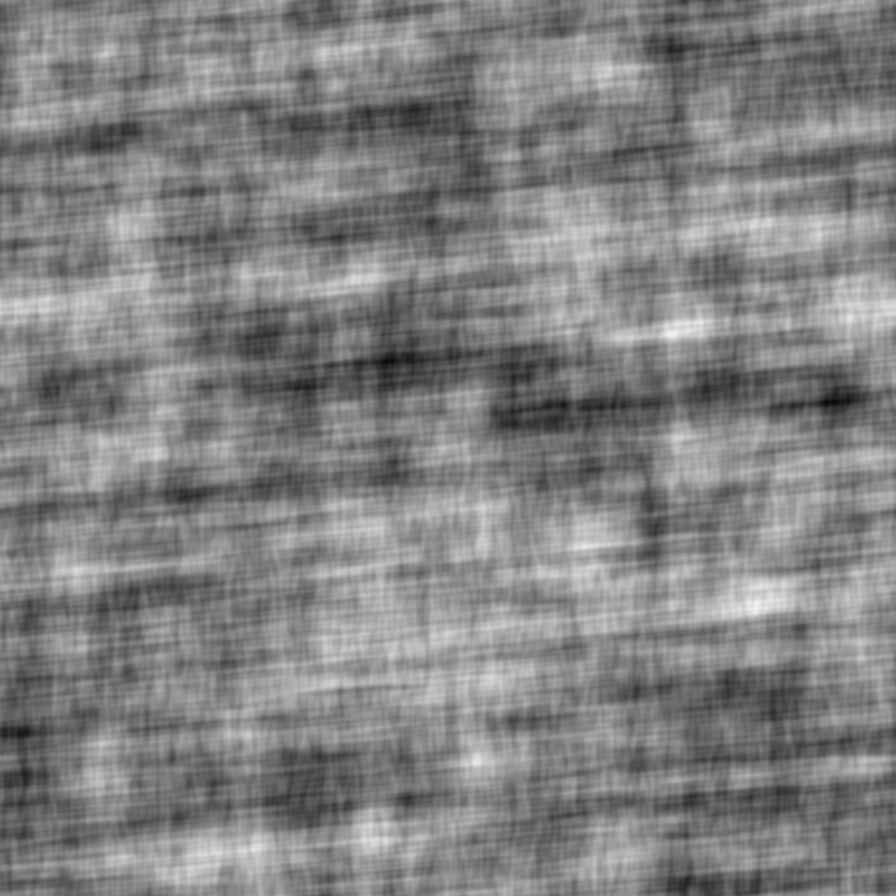
This texture is drawn by a Shadertoy shader. Its source:

```glsl
// Grey woven cloth: long slanted streaks crossed by fine upright threads, tiling.

const float MEAN_GREY = 0.506;
const float STREAK_CONTRAST = 0.27;
const float THREAD_CONTRAST = 0.155;
const float BLOTCH_CONTRAST = 0.21;
const float TAU = 6.2831853;

// Integer hash of a lattice cell, from 0 to 1
float hash(vec2 cell, float seed) {
    uvec3 h = uvec3(cell.x, cell.y, seed);
    uint n = h.x * 1597334677u ^ h.y * 3812015801u ^ h.z * 2798796415u;
    n = (n ^ (n >> 16)) * 2146121005u;
    n = (n ^ (n >> 15)) * 2221713035u;
    n ^= n >> 16;
    return float(n >> 8) / 16777216.0;
}

// Wraps a cell; each turn around x also shifts y, so slanted layers tile
vec2 wrapCell(vec2 cell, vec2 period, float skew) {
    float turn = floor((cell.x + 0.5) / period.x);
    cell += turn * vec2(-period.x, skew);
    return floor(vec2(cell.x + 0.5, mod(cell.y + 0.5, period.y)));
}

float cornerSlope(vec2 cell, vec2 toPoint, vec2 period, float skew, float seed) {
    float angle = TAU * hash(wrapCell(cell, period, skew), seed);
    return dot(vec2(cos(angle), sin(angle)), toPoint);
}

// Gradient noise on a wrapped, optionally skewed lattice
float gradientNoise(vec2 p, vec2 period, float skew, float seed) {
    vec2 cell = floor(p);
    vec2 f = p - cell;
    vec2 blend = f * f * f * (f * (f * 6.0 - 15.0) + 10.0);
    vec2 right = vec2(1.0, 0.0);
    vec2 up = vec2(0.0, 1.0);
    float a = cornerSlope(cell, f, period, skew, seed);
    float b = cornerSlope(cell + right, f - right, period, skew, seed);
    float c = cornerSlope(cell + up, f - up, period, skew, seed);
    float d = cornerSlope(cell + 1.0, f - 1.0, period, skew, seed);
    return mix(mix(a, b, blend.x), mix(c, d, blend.x), blend.y);
}

// Sum of octaves; doubling the skew with the period keeps one direction
float fibres(vec2 uv, vec2 period, float skew, int octaves, float gain, float seed) {
    float sum = 0.0;
    float weight = 1.0;
    for (int i = 0; i < octaves; i++) {
        float layer = seed + float(i);
        vec2 offset = fract(layer * vec2(0.618, 0.755));
        vec2 p = uv * period - vec2(0.0, skew * uv.x) + offset;
        sum += weight * gradientNoise(p, period, skew, layer);
        period *= 2.0;
        skew *= 2.0;
        weight *= gain;
    }
    return sum;
}

void mainImage(out vec4 fragColor, in vec2 fragCoord) {
    vec2 uv = fragCoord / iResolution.xy;

    // Long streaks, upright threads and soft blotches
    float streaks = fibres(uv, vec2(1.0, 11.0), 1.0, 5, 0.77, 3.0);
    float threads = fibres(uv, vec2(11.0, 3.0), 0.0, 5, 0.86, 23.0);
    float blotches = fibres(uv, vec2(6.0, 11.0), 1.0, 4, 0.6, 43.0);

    float grey = MEAN_GREY
        + STREAK_CONTRAST * streaks
        + THREAD_CONTRAST * threads
        + BLOTCH_CONTRAST * blotches;

    fragColor = vec4(vec3(clamp(grey, 0.0, 1.0)), 1.0);
}
```
